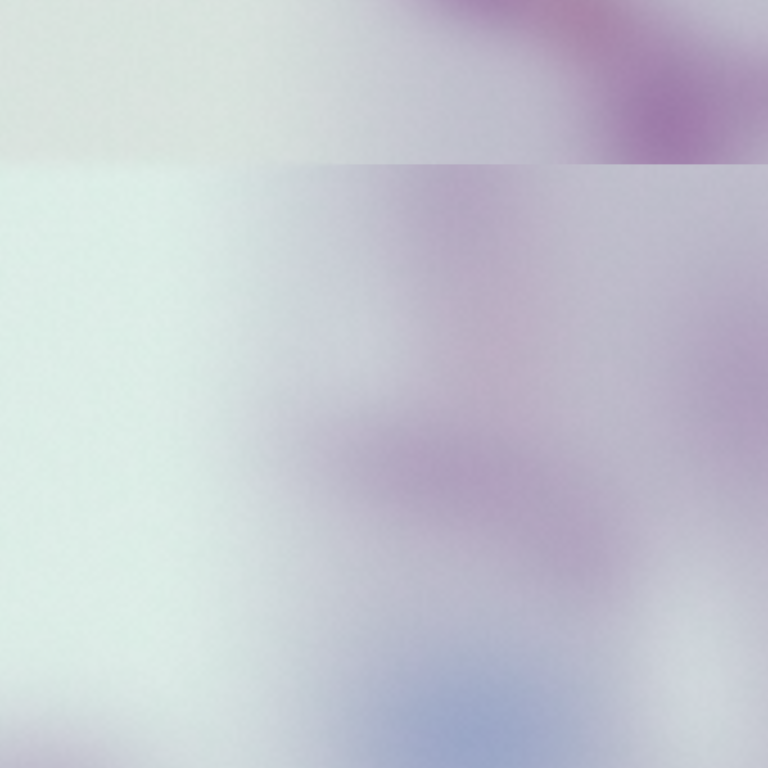
Reproduce this background procedurally as a Shadertoy shader.

```glsl
const vec3 MINT = vec3(0.865, 0.930, 0.905);
const vec3 SAGE = vec3(0.850, 0.890, 0.870);
const vec3 MIST = vec3(0.750, 0.750, 0.800);
const vec3 PALE = vec3(0.815, 0.845, 0.860);
const vec3 LILAC = vec3(0.675, 0.610, 0.730);
const vec3 MAUVE = vec3(0.735, 0.675, 0.760);
const vec3 PLUM = vec3(0.610, 0.470, 0.655);
const vec3 ROSE = vec3(0.660, 0.520, 0.650);
const vec3 BLUE = vec3(0.590, 0.640, 0.775);

float hash(vec2 p) {
    return fract(sin(dot(p, vec2(127.1, 311.7))) * 43758.5453);
}

float valueNoise(vec2 p) {
    vec2 cell = floor(p);
    vec2 f = fract(p);
    f = f * f * (3.0 - 2.0 * f);
    float low = mix(hash(cell), hash(cell + vec2(1.0, 0.0)), f.x);
    float high = mix(hash(cell + vec2(0.0, 1.0)), hash(cell + 1.0), f.x);
    return mix(low, high, f.y);
}

// Soft elliptical glow, tilted by an angle in radians
float glow(vec2 p, vec2 center, vec2 radius, float angle) {
    vec2 d = p - center;
    float c = cos(angle), s = sin(angle);
    d = vec2(c * d.x + s * d.y, c * d.y - s * d.x) / radius;
    return exp(-dot(d, d));
}

vec3 tint(vec3 base, vec3 color, float amount) {
    return mix(base, color, clamp(amount, 0.0, 1.0));
}

// Tall panel: mint on the left, drifting lilac clouds on the right
vec3 lowerPanel(vec2 p) {
    vec3 color = mix(MINT, MIST, smoothstep(0.18, 0.57, p.x));
    color = tint(color, PALE, 0.65 * glow(p, vec2(0.46, 0.53), vec2(0.09, 0.13), 0.0));
    color = tint(color, MAUVE, 0.80 * glow(p, vec2(0.65, 0.55), vec2(0.10, 0.20), 0.0));
    color = tint(color, LILAC, 0.60 * glow(p, vec2(0.60, 0.75), vec2(0.09, 0.13), 0.0));
    color = tint(color, LILAC, 0.90 * glow(p, vec2(0.98, 0.49), vec2(0.13, 0.18), 0.0));
    color = tint(color, LILAC, 0.85 * glow(p, vec2(0.60, 0.38), vec2(0.19, 0.085), -0.20));
    color = tint(color, LILAC, 0.70 * glow(p, vec2(0.76, 0.28), vec2(0.11, 0.08), -0.45));
    color = tint(color, BLUE, 0.90 * glow(p, vec2(0.62, 0.03), vec2(0.17, 0.14), 0.0));
    color = tint(color, PALE, 0.95 * glow(p, vec2(0.91, 0.11), vec2(0.09, 0.18), 0.15));
    return tint(color, LILAC, 0.65 * glow(p, vec2(0.04, -0.04), vec2(0.20, 0.11), 0.0));
}

// Top strip: sage on the left, a plum band sweeping down on the right
vec3 upperPanel(vec2 p) {
    vec3 color = mix(SAGE, MIST, smoothstep(0.27, 0.65, p.x));
    color = tint(color, PLUM, 0.85 * glow(p, vec2(0.64, 1.02), vec2(0.12, 0.065), -0.25));
    color = tint(color, ROSE, 0.85 * glow(p, vec2(0.76, 0.98), vec2(0.11, 0.065), -0.75));
    color = tint(color, PLUM, 0.95 * glow(p, vec2(0.87, 0.84), vec2(0.11, 0.14), 0.25));
    color = tint(color, PLUM, 0.50 * glow(p, vec2(1.00, 0.88), vec2(0.09, 0.07), 0.0));
    return tint(color, MIST, 0.80 * glow(p, vec2(0.97, 1.01), vec2(0.09, 0.06), -0.35));
}

void mainImage(out vec4 fragColor, in vec2 fragCoord) {
    vec2 uv = fragCoord / iResolution.xy;

    // The seam is crisp on the right and dissolves to the left
    float seam = 0.786;
    float pixel = 1.0 / iResolution.y;
    float softness = mix(0.022, pixel, smoothstep(0.30, 0.47, uv.x));
    float above = smoothstep(seam - softness, seam + softness, uv.y);
    vec3 color = mix(lowerPanel(uv), upperPanel(uv), above);

    // Faint mottling and fine grain
    float mottling = valueNoise(uv * 48.0) - 0.5;
    float grain = valueNoise(uv * 170.0 + 31.0) - 0.5;
    color += 0.010 * mottling * vec3(1.0, -0.4, 0.5) + 0.012 * grain;

    fragColor = vec4(clamp(color, 0.0, 1.0), 1.0);
}
```
